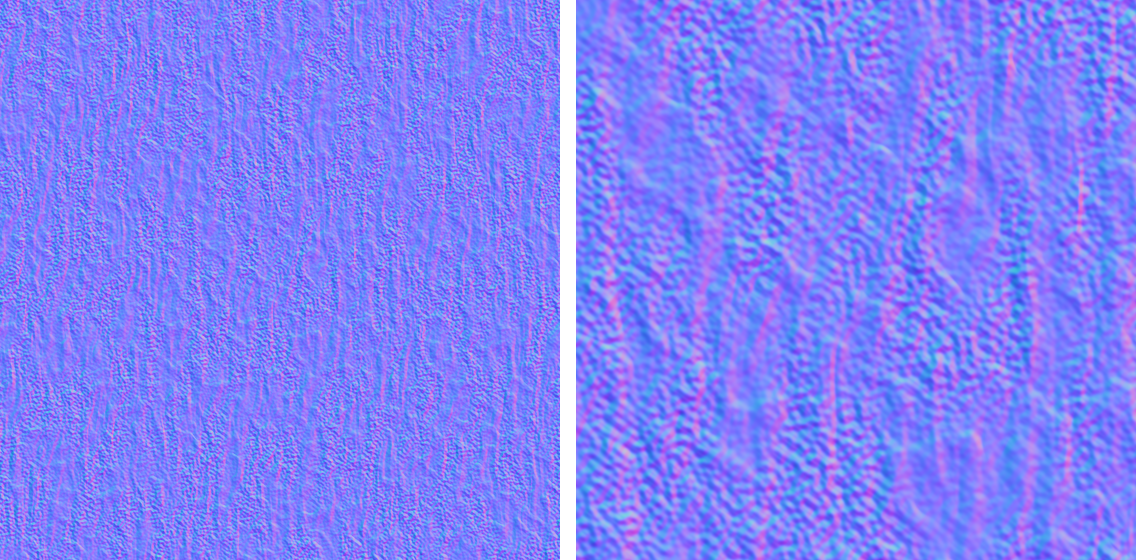
Left: the whole. Right: its middle third, enlarged.
This texture map is drawn by a Shadertoy shader. Its source:

```glsl
// Feature densities, in noise cells per canvas height
const vec2 RIDGE_FREQ = vec2(58.0, 9.5);
const vec2 FIBRE_FREQ = vec2(118.0, 24.0);
const vec2 CHIP_FREQ  = vec2(56.0, 40.0);
const float GRAIN_FREQ = 190.0;
const vec2 PATCH_FREQ = vec2(24.0, 10.0);

// Feature heights, in canvas units
const float RIDGE_HEIGHT = 0.0019;
const float FIBRE_HEIGHT = 0.0015;
const float CHIP_HEIGHT  = 0.00155;
const float GRAIN_HEIGHT = 0.0021;

// Shape controls
const float LEAN = 0.06;          // slant of the ridges to the right
const float SWAY = 0.024;         // broad bending
const float WOBBLE = 0.008;       // local bending
const float STEEPEN = 0.30;       // makes right and upper flanks steeper
const float SAMPLE_STEP = 0.0008; // slope sampling distance
const float RELIEF = 1.0;         // overall strength

vec2 gradientAt(vec2 cell) {
    vec3 h = fract(cell.xyx * vec3(0.1031, 0.1030, 0.0973));
    h += dot(h, h.yzx + 33.33);
    float angle = 6.28318 * fract((h.x + h.y) * h.z);
    return vec2(cos(angle), sin(angle));
}

float gradientNoise(vec2 p) {
    vec2 i = floor(p), f = p - i;
    vec2 u = f * f * f * (f * (f * 6.0 - 15.0) + 10.0);
    vec2 e = vec2(0.0, 1.0);
    float a = dot(gradientAt(i), f);
    float b = dot(gradientAt(i + e.yx), f - e.yx);
    float c = dot(gradientAt(i + e.xy), f - e.xy);
    float d = dot(gradientAt(i + e.yy), f - e.yy);
    return mix(mix(a, b, u.x), mix(c, d, u.x), u.y);
}

// Noise shifted by its own value, so that one flank turns steeper
float skewedNoise(vec2 p, vec2 direction) {
    return gradientNoise(p - STEEPEN * direction * gradientNoise(p));
}

float barkHeight(vec2 p) {
    // Bend the fibres
    vec2 q = p;
    q.x -= LEAN * p.y;
    q.x += SWAY * gradientNoise(p * vec2(6.0, 4.0));
    q.x += WOBBLE * gradientNoise(p * vec2(23.0, 15.0) + 31.7);

    // Long ridges and the fine fibres between them
    float ridge = skewedNoise(q * RIDGE_FREQ + 7.3, vec2(1.0, 0.0));
    float fibre = skewedNoise(q * FIBRE_FREQ + 53.1, vec2(1.0, 0.0));
    float h = RIDGE_HEIGHT * smoothstep(-0.25, 0.32, ridge);
    h += FIBRE_HEIGHT * fibre;

    // Short broken edges across the ridges
    vec2 chipPos = vec2(q.x + 0.35 * q.y, q.y - 0.25 * q.x) * CHIP_FREQ;
    float chip = skewedNoise(chipPos + 91.9, vec2(0.3, 1.0));
    h += CHIP_HEIGHT * smoothstep(-0.1, 0.4, chip);

    // Rough grain, gathered in patches
    float rough = smoothstep(-0.35, 0.35, gradientNoise(q * PATCH_FREQ + 17.7));
    vec2 grainPos = mat2(0.8, 0.6, -0.6, 0.8) * p * GRAIN_FREQ;
    h += GRAIN_HEIGHT * mix(0.3, 1.0, rough) * gradientNoise(grainPos + 211.3);
    return h;
}

void mainImage(out vec4 fragColor, in vec2 fragCoord) {
    vec2 p = fragCoord / iResolution.y;

    // Central differences give the slope of the surface
    vec2 e = vec2(SAMPLE_STEP, 0.0);
    vec2 slope = vec2(barkHeight(p + e.xy) - barkHeight(p - e.xy),
                      barkHeight(p + e.yx) - barkHeight(p - e.yx)) / (2.0 * SAMPLE_STEP);

    // Encode the unit normal as a colour
    vec3 normal = normalize(vec3(-RELIEF * slope, 1.0));
    fragColor = vec4(0.5 + 0.5 * normal, 1.0);
}
```
